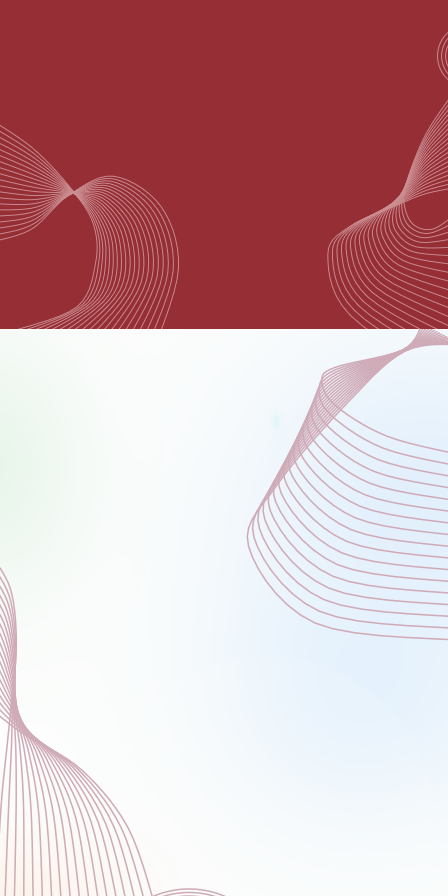
This background is drawn by a Shadertoy shader. Its source:

```glsl
#define GRID vec2(384.0, 768.0)
#define SPLIT_Y 282.0
#define SPAN_STEPS 7
#define RED_LINE 0.40
#define PALE_LINE 0.66
#define RED vec3(0.588, 0.180, 0.212)
#define RED_INK vec3(0.83, 0.62, 0.63)
#define PALE_INK vec3(0.81, 0.67, 0.72)
#define PAPER vec3(0.988, 0.992, 0.988)

// Share of a pixel covered by a line at distance d
float lineCover(float d, float halfWidth, float px) {
    float lo = max(d - halfWidth, -0.5 * px);
    float hi = min(d + halfWidth, 0.5 * px);
    return clamp((hi - lo) / px, 0.0, 1.0);
}

float segmentDistance(vec2 p, vec2 a, vec2 b) {
    vec2 pa = p - a, ba = b - a;
    return length(pa - ba * clamp(dot(pa, ba) / max(dot(ba, ba), 1e-4), 0.0, 1.0));
}

vec2 catmullRom(vec2 a, vec2 b, vec2 c, vec2 d, float t) {
    return b + 0.5 * t * (c - a + t * (2.0 * a - 5.0 * b + 4.0 * c - d
        + t * (3.0 * (b - c) + d - a)));
}

// Ribbon of splines blended between two guide curves
float ribbon(vec2 p, vec2 first[7], vec2 last[7], vec4 box, int count, float halfWidth, float px) {
    if (any(lessThan(p, box.xy)) || any(greaterThan(p, box.zw))) return 0.0;
    float bare = 1.0;
    for (int i = 0; i < count; i++) {
        float blend = float(i) / float(count - 1);
        float d = 1e5;
        vec2 from = mix(first[0], last[0], blend);
        for (int k = 0; k < 6; k++) {
            int before = max(k - 1, 0), after = min(k + 2, 6);
            vec2 a = mix(first[before], last[before], blend);
            vec2 b = mix(first[k], last[k], blend);
            vec2 c = mix(first[k + 1], last[k + 1], blend);
            vec2 e = mix(first[after], last[after], blend);
            for (int s = 1; s <= SPAN_STEPS; s++) {
                vec2 to = catmullRom(a, b, c, e, float(s) / float(SPAN_STEPS));
                d = min(d, segmentDistance(p, from, to));
                from = to;
            }
        }
        bare *= 1.0 - lineCover(d, halfWidth, px);
    }
    return 1.0 - bare;
}

// Concentric arcs peeking in from beyond the edge
float rings(vec2 p, vec2 center, float radius, float gap, float halfWidth, float px) {
    float cover = 0.0;
    for (int i = 0; i < 3; i++) {
        float d = abs(length(p - center) - radius + gap * float(i));
        cover = max(cover, lineCover(d, halfWidth, px));
    }
    return cover;
}

float glow(vec2 p, vec2 center, vec2 size) {
    vec2 q = (p - center) / size;
    return exp(-dot(q, q));
}

vec3 paperColor(vec2 p) {
    vec3 col = PAPER;
    col = mix(col, vec3(0.870, 0.930, 0.990), 0.85 * glow(p, vec2(365, 430), vec2(150, 140)));
    col = mix(col, vec3(0.875, 0.935, 0.990), 0.75 * glow(p, vec2(310, 590), vec2(125, 120)));
    col = mix(col, vec3(0.900, 0.955, 0.910), 0.85 * glow(p, vec2(-10, 400), vec2(80, 110)));
    col = mix(col, vec3(0.995, 0.945, 0.900), 0.70 * glow(p, vec2(10, 775), vec2(100, 60)));
    col = mix(col, vec3(0.780, 0.950, 0.930), 0.40 * glow(p, vec2(237, 361), vec2(4, 7)));
    // Faint large disc
    float disc = smoothstep(3.0, -3.0, length(p - vec2(230, 705)) - 142.0);
    return mix(col, PAPER, 0.12 * disc);
}

float redLines(vec2 p, float px) {
    vec2 leftInner[7] = vec2[7](vec2(-15, 98), vec2(28, 127), vec2(62, 163), vec2(80, 192),
        vec2(82, 225), vec2(66, 263), vec2(10, 284));
    vec2 leftOuter[7] = vec2[7](vec2(-15, 209), vec2(26, 197), vec2(58, 168), vec2(97, 151),
        vec2(138, 177), vec2(153, 230), vec2(132, 300));
    vec2 rightInner[7] = vec2[7](vec2(392, 75), vec2(365, 115), vec2(348, 158), vec2(347, 178),
        vec2(355, 193), vec2(372, 196), vec2(395, 180));
    vec2 rightOuter[7] = vec2[7](vec2(395, 160), vec2(365, 166), vec2(340, 176), vec2(300, 194),
        vec2(281, 218), vec2(300, 270), vec2(390, 330));
    float left = ribbon(p, leftInner, leftOuter, vec4(-1, 95, 160, 285), 20, RED_LINE, px);
    float right = ribbon(p, rightInner, rightOuter, vec4(275, 70, 385, 285), 20, RED_LINE, px);
    return max(max(left, right), rings(p, vec2(402, 48), 27.0, 3.5, RED_LINE, px));
}

float paleLines(vec2 p, float px) {
    vec2 rightInner[7] = vec2[7](vec2(362, 278), vec2(345, 300), vec2(287, 315), vec2(276, 327),
        vec2(288, 348), vec2(332, 374), vec2(395, 390));
    vec2 rightOuter[7] = vec2[7](vec2(395, 295), vec2(347, 301), vec2(298, 345), vec2(238, 415),
        vec2(213, 468), vec2(270, 534), vec2(395, 549));
    vec2 leftInner[7] = vec2[7](vec2(-8, 475), vec2(9, 505), vec2(14, 550), vec2(10, 600),
        vec2(6, 640), vec2(1, 690), vec2(-4, 775));
    vec2 leftOuter[7] = vec2[7](vec2(-30, 575), vec2(-10, 604), vec2(5, 618), vec2(25, 632),
        vec2(70, 660), vec2(110, 710), vec2(134, 780));
    float right = ribbon(p, rightInner, rightOuter, vec4(208, 280, 385, 555), 17, PALE_LINE, px);
    float left = ribbon(p, leftInner, leftOuter, vec4(-1, 470, 140, 769), 18, PALE_LINE, px);
    return max(max(left, right), rings(p, vec2(162, 840), 78.0, 3.0, PALE_LINE, px));
}

void mainImage(out vec4 fragColor, in vec2 fragCoord) {
    vec2 uv = fragCoord / iResolution.xy;
    vec2 p = vec2(uv.x, 1.0 - uv.y) * GRID;
    float px = GRID.x / iResolution.x;

    // Red panel above, pale paper below
    float paper = clamp((p.y - SPLIT_Y) / px + 0.5, 0.0, 1.0);
    vec3 top = RED, bottom = PAPER;
    if (paper < 1.0) top = mix(RED, RED_INK, 0.85 * redLines(p, px));
    if (paper > 0.0) bottom = mix(paperColor(p), PALE_INK, paleLines(p, px));
    fragColor = vec4(mix(top, bottom, paper), 1.0);
}
```
